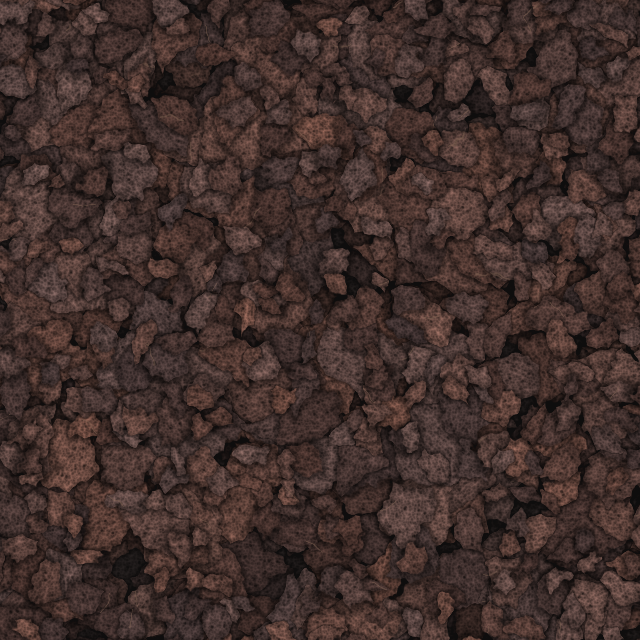
This texture is drawn by a Shadertoy shader. Its source:

```glsl
// Dark pressed cork granulate: rough polygonal chips are painted in layers,
// from large buried pieces to small crumbs, each casting a soft shadow.
// Cellular noise adds pits and grain; a few pale fibres lie on top.

vec2 hash2(vec2 p) {
    vec3 q = fract(p.xyx * vec3(.1031, .1030, .0973));
    q += dot(q, q.yzx + 33.33);
    return fract((q.xx + q.yz) * q.zy);
}

mat2 rotation(float angle) {
    float c = cos(angle), s = sin(angle);
    return mat2(c, -s, s, c);
}

// Cellular noise: distance to the nearest scattered point
float pits(vec2 p) {
    vec2 cell = floor(p);
    float nearest = 2.;
    for (int y = -1; y <= 1; y++)
    for (int x = -1; x <= 1; x++) {
        vec2 id = cell + vec2(x, y);
        nearest = min(nearest, length(id + hash2(id) - p));
    }
    return nearest;
}

// Layered sines that crumple the chip outlines
vec2 crumple(vec2 p) {
    vec2 offset = vec2(0);
    float amp = .006, freq = 38.;
    for (int i = 0; i < 5; i++) {
        p = rotation(.65) * p;
        offset += amp * sin(freq * (p.yx + offset) + 1.7 * float(i));
        freq *= 1.8;
        amp *= .58;
    }
    return offset;
}

// Cork colour of one chip: dull to pale, then greyish to reddish
vec3 corkTone(vec2 h) {
    vec3 tone = mix(vec3(.26, .195, .185), vec3(.415, .305, .275), h.x);
    return tone * mix(vec3(.93, .98, 1.03), vec3(1.05, .97, .92), h.y);
}

// Paints one layer of chips over the tone, shade and grain direction so far
void scatterChips(vec2 p, float count, float cover, float light, float rough,
                  inout vec3 tone, inout float shade, inout float grainTurn) {
    vec2 grid = p * count, cell = floor(grid);
    for (int y = -1; y <= 1; y++)
    for (int x = -1; x <= 1; x++) {
        vec2 id = cell + vec2(x, y);
        vec2 pick = hash2(id + count * 17.), look = hash2(id + count * 31. + 7.);
        if (pick.x > cover) continue;

        vec2 q = grid - id - .5 - .6 * (look - .5);
        float turn = 6.283 * pick.y;
        q = rotation(turn) * q;
        q.y *= mix(1., 1.6, look.x);

        // Irregular polygon from six half planes
        float d = -9.;
        for (int i = 0; i < 6; i++) {
            vec2 side = hash2(id * 6. + float(i) * 13. + count);
            float a = 1.047 * (float(i) + .7 * (side.x - .5));
            d = max(d, dot(q, vec2(cos(a), sin(a))) - mix(.38, .72, side.y));
        }
        d = d / count + .008 * (.45 - rough);

        float chip = smoothstep(.0014, -.0014, d);
        float reach = mix(.004, .017, look.y);
        shade *= mix(.48, 1., smoothstep(-.002, reach, d));
        float lit = light * (mix(.8, 1., smoothstep(0., -.014, d)) + .13 * q.x);
        shade = mix(shade, lit, chip);
        tone = mix(tone, corkTone(hash2(id + count * 47.)), chip);
        if (chip > .5) grainTurn = turn;
    }
}

// Sparse, thin, slightly bent fibres
float fibres(vec2 p) {
    float mask = 0.;
    vec2 grid = p * 17., cell = floor(grid);
    for (int y = -1; y <= 1; y++)
    for (int x = -1; x <= 1; x++) {
        vec2 id = cell + vec2(x, y), h = hash2(id + 211.);
        if (h.x > .13) continue;
        vec2 q = rotation(6.283 * h.y) * (grid - id - hash2(id + 97.));
        q.y += (h.y - .5) * q.x * q.x * 2.;
        float d = length(vec2(max(abs(q.x) - .25, 0.), q.y)) / 17.;
        mask = max(mask, smoothstep(.0016, .0003, d));
    }
    return mask;
}

void mainImage(out vec4 fragColor, in vec2 fragCoord) {
    vec2 uv = fragCoord / iResolution.y;
    vec2 p = uv + crumple(uv);
    float rough = pits(uv * 58. + 9.);

    // Deep gaps first, then chips from the bottom up
    vec3 tone = vec3(.27, .23, .225);
    float shade = .42, turn = 0.;
    scatterChips(p, 15., .90, .62, rough, tone, shade, turn);
    scatterChips(p, 11., .95, .88, rough, tone, shade, turn);
    scatterChips(p, 8., .75, .97, rough, tone, shade, turn);
    scatterChips(p, 13., .60, 1., rough, tone, shade, turn);
    scatterChips(p, 20., .38, 1.03, rough, tone, shade, turn);
    scatterChips(p, 30., .20, 1.03, rough, tone, shade, turn);

    // Grain stretched along each chip, fine speckle and dark pores
    float streak = pits(rotation(turn) * uv * vec2(100., 180.) + 40.);
    float speckle = pits(uv * 235.);
    float grain = 1. + .45 * (streak - .45) + .5 * (speckle - .45) + .28 * (rough - .45);
    grain *= mix(.68, 1., smoothstep(.04, .2, rough));

    vec3 color = tone * shade * grain;
    color = mix(color, vec3(.50, .39, .32), .45 * fibres(p) * smoothstep(.4, .9, shade));
    fragColor = vec4(max(color, vec3(.055, .05, .05)), 1.);
}
```
